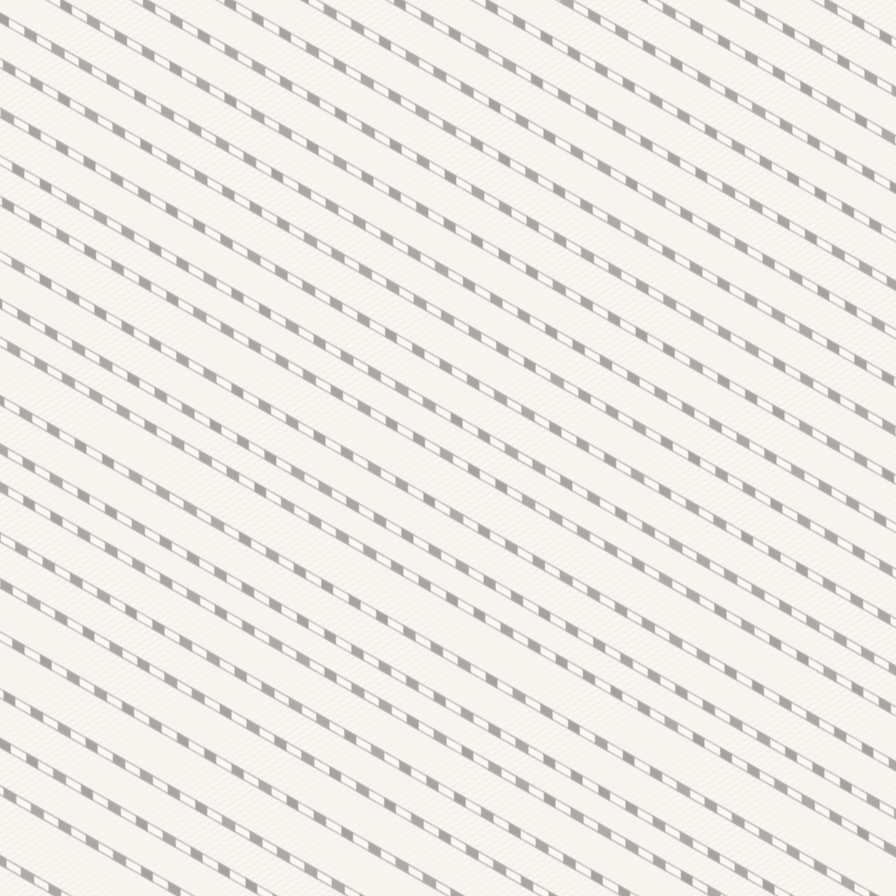
A Shadertoy shader for this pattern:

```glsl
// Draws slanted railed dashes in uneven rows over a pale, faintly woven ground.

const float PI = 3.14159265;
const float SLANT = 0.518;          // downward angle of the rows, radians
const float ROW_PITCH = 0.0470;     // mean distance between rows
const float FIRST_ROW = 0.0170;     // row zero, measured from the top left
const float DASH_PITCH = 0.0352;    // distance between dashes along a row
const float DASH_HALF = 0.0080;     // half the dash length
const float BAND_HALF = 0.0043;     // half the band height
const float RAIL_HALF = 0.0008;     // half the rail thickness
const float BLUR = 0.0012;          // softness of the printed edges

const vec3 GROUND = vec3(0.970, 0.957, 0.936);
const vec3 GAP    = vec3(0.985, 0.978, 0.968);
const vec3 RAIL   = vec3(0.700, 0.685, 0.672);
const vec3 DASH   = vec3(0.668, 0.651, 0.641);

float hash(vec2 cell) {
    return fract(sin(dot(cell, vec2(127.1, 311.7))) * 4375.85);
}

float boxDistance(vec2 p, vec2 halfSize) {
    vec2 d = abs(p) - halfSize;
    return length(max(d, 0.0)) + min(max(d.x, d.y), 0.0);
}

float coverage(float distance, float soft) {
    return 1.0 - smoothstep(-soft, soft, distance);
}

// Row position with layered sine drift, one raised pair and a wider last gap.
float rowCentre(float row) {
    float swell = max(0.0, sin(PI * row / 17.0));
    float triple = cos(2.0 * PI * (row - 1.0) / 3.0);
    float fromPair = row - 11.6;
    float lift = 0.0145 * exp(-1.5 * fromPair * fromPair);
    float drift = 0.018 * step(16.5, row) - swell * (0.0085 + 0.0068 * triple);
    return FIRST_ROW + row * ROW_PITCH + drift - lift;
}

// Fine rising twill that fades in and out in soft patches.
float weave(vec2 p) {
    float twill = sin(p.x * 520.0 - p.y * 830.0);
    float cross = sin(p.x * 610.0 + p.y * 270.0);
    float patches = 0.65 + 0.35 * sin(p.x * 23.0 + 2.0 * sin(p.y * 17.0));
    return twill * (0.6 + 0.4 * cross) * patches;
}

// One row: p.x runs along it, p.y is the offset from its centre.
vec3 paintRow(vec3 base, vec2 p, float row, float soft) {
    float sheared = p.x - tan(SLANT) * p.y;   // upright dash ends
    float along = sheared / DASH_PITCH + hash(vec2(row, 3.0));
    float index = floor(along);
    float variation = hash(vec2(index, row)) - 0.5;
    vec2 local = vec2((along - index - 0.5) * DASH_PITCH, p.y);

    float band = coverage(abs(p.y) - BAND_HALF, soft);
    float rails = coverage(abs(abs(p.y) - BAND_HALF) - RAIL_HALF, soft);
    vec2 halfSize = vec2(DASH_HALF + 0.0012 * variation, BAND_HALF + 0.0003);
    float dash = coverage(boxDistance(local, halfSize), soft);

    vec3 color = mix(base, GAP, band);
    color = mix(color, RAIL, rails * (0.8 + 0.2 * variation));
    return mix(color, DASH + 0.04 * variation, dash);
}

void mainImage(out vec4 fragColor, in vec2 fragCoord) {
    float size = min(iResolution.x, iResolution.y);
    vec2 p = fragCoord / size;
    float soft = 0.3 / size + BLUR;

    // Axes along and across the rows, from the top left corner.
    vec2 q = vec2(p.x, iResolution.y / size - p.y);
    float c = cos(SLANT);
    float s = sin(SLANT);
    vec2 slanted = vec2(c * q.x + s * q.y, c * q.y - s * q.x);

    vec3 color = GROUND + 0.018 * weave(p);

    // Neighbouring rows cover the drift.
    float nearest = round((slanted.y - FIRST_ROW) / ROW_PITCH);
    for (int i = -1; i <= 1; i++) {
        float row = nearest + float(i);
        vec2 rowPoint = vec2(slanted.x, slanted.y - rowCentre(row));
        color = paintRow(color, rowPoint, row, soft);
    }

    fragColor = vec4(color, 1.0);
}
```
